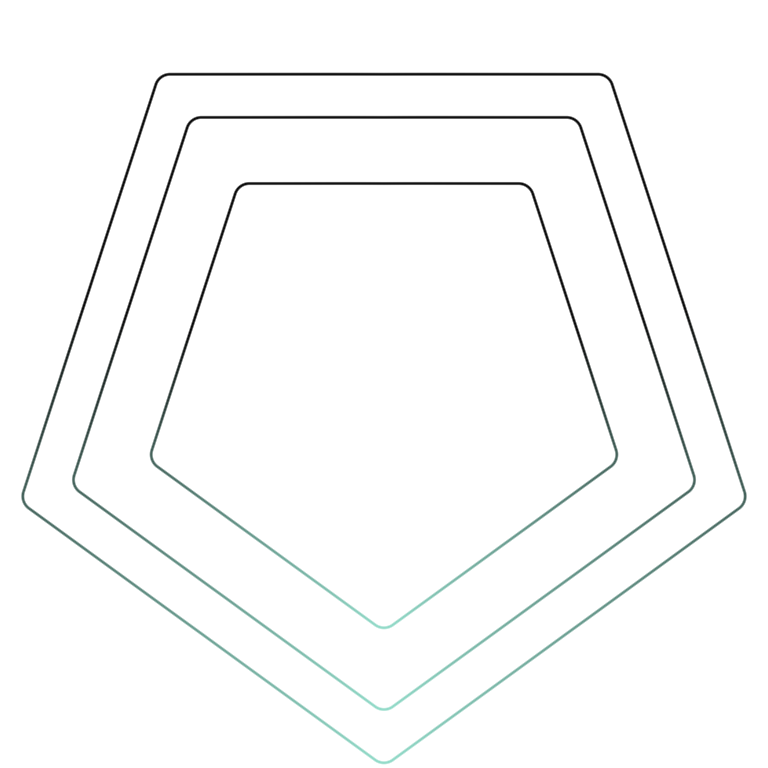
A three.js fragment shader for this background:

```glsl
// Three nested rounded pentagon outlines, point down, fading from black to mint on white.
varying vec2 vUv;

const float PI = 3.14159265;
const vec2 CENTER = vec2(0.5, 0.5003);
const vec3 PAPER = vec3(1.0);
const vec3 INK = vec3(0.06);
const vec3 MINT = vec3(0.58, 0.86, 0.79);
const float CORNER_RADIUS = 0.0195;
const float HALF_STROKE = 0.0017;
const float EDGE_SOFTNESS = 0.00195;
const float FADE_START = 0.34;

// Signed distance to a regular pentagon with a vertex at the bottom;
// coreRadius reaches the centres of the corner arcs.
float roundedPentagon(vec2 p, float coreRadius, float cornerRadius) {
  float halfSector = PI / 5.0;
  float angle = atan(p.x, -p.y);
  float fromVertex = abs(mod(angle + halfSector, 2.0 * halfSector) - halfSector);
  float fromEdgeMid = halfSector - fromVertex;

  // x runs along the edge normal, y along the edge
  vec2 q = length(p) * vec2(cos(fromEdgeMid), sin(fromEdgeMid));
  q -= coreRadius * vec2(cos(halfSector), sin(halfSector));
  float coreDistance = q.y > 0.0 ? length(q) : q.x;
  return coreDistance - cornerRadius;
}

// Coverage of a line centred on the zero distance
float strokeMask(float distanceToLine, float halfWidth, float softness) {
  return clamp(0.5 + (halfWidth - abs(distanceToLine)) / softness, 0.0, 1.0);
}

// Vertical fade spanning the height of one pentagon
vec3 strokeColor(float y, float coreRadius, float cornerRadius) {
  float top = coreRadius * cos(PI / 5.0) + cornerRadius;
  float bottom = -coreRadius - cornerRadius;
  float descent = (top - y) / (top - bottom);
  float fade = clamp((descent - FADE_START) / (1.0 - FADE_START), 0.0, 1.0);
  return mix(INK, MINT, fade);
}

void main() {
  vec2 p = vUv - CENTER;
  vec3 color = PAPER;

  // Outlines from the largest to the smallest, with widening gaps
  for (int i = 0; i < 3; i++) {
    float ring = float(i);
    float coreRadius = 0.474 - 0.0509 * ring - 0.0185 * ring * ring;
    float d = roundedPentagon(p, coreRadius, CORNER_RADIUS);
    float mask = strokeMask(d, HALF_STROKE, EDGE_SOFTNESS);
    color = mix(color, strokeColor(p.y, coreRadius, CORNER_RADIUS), mask);
  }

  gl_FragColor = vec4(color, 1.0);
}
```
